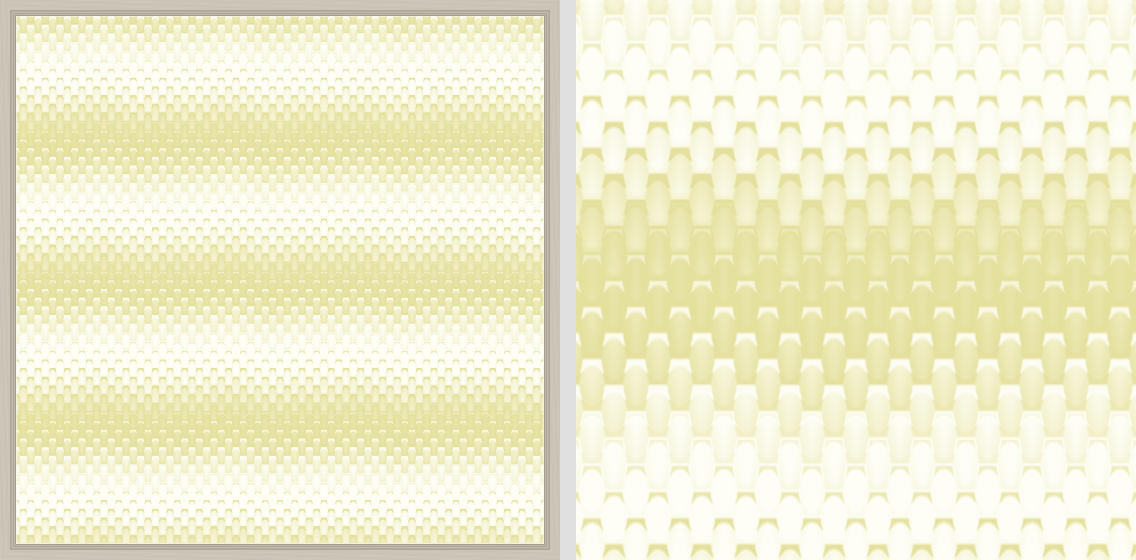
Left, the full canvas; right, a detail of the centre.
Reproduce this pattern procedurally as a Shadertoy shader.

```glsl
// Cream and straw-yellow bands seen through a checkered sheet of upright oval lenses, in a brushed frame.
// Each lens, and each concave gap between four lenses, shifts the height at which the
// smooth band gradient is read; the frame is a set of lines on the distance to the edge.

const float TAU = 6.2831853;

// Depth of yellow at a height: 0 is cream, 1 is straw
float bandTone(float y) {
    return 0.5 + 0.53 * cos(TAU * (y - 0.5) / 0.254);
}

// Offset from the nearest lens centre; lenses sit at cell corners and cell centres
vec2 nearestLens(vec2 grid) {
    vec2 a = fract(grid + 0.5) - 0.5;
    vec2 b = fract(grid) - 0.5;
    vec2 size = vec2(0.31, 0.425);
    return length(a / size) < length(b / size) ? a : b;
}

vec3 lensSheet(vec2 uv) {
    vec2 grid = (uv - 0.0286) / 0.9428 * vec2(36.0, 30.0);
    vec2 lens = nearestLens(grid);
    float gap = smoothstep(0.82, 1.08, length(lens / vec2(0.31, 0.425)));

    // Slow drift from column to column
    float drift = 0.003 * sin(uv.x * 28.0) + 0.002 * sin(uv.x * 53.0 + 1.3);

    // Lenses turn the gradient upside down; gaps read it mostly from below
    float lensShift = 0.008 - 0.06 * lens.y;
    float gapShift = -0.025 + 0.055 * clamp(2.0 * sin(2.0 * TAU * grid.y), -1.0, 1.0);
    float tone = bandTone(uv.y + drift + mix(lensShift, gapShift, gap));

    // Upright sheen along the middle of each lens
    float sheen = exp(-35.0 * lens.x * lens.x) * (1.0 - gap);
    tone = clamp(tone + 0.08 - 0.2 * sheen, 0.0, 1.0);

    vec3 colour = mix(vec3(0.995, 0.995, 0.97), vec3(0.955, 0.945, 0.8), clamp(tone * 2.0, 0.0, 1.0));
    return mix(colour, vec3(0.893, 0.88, 0.62), clamp(tone * 2.0 - 1.0, 0.0, 1.0));
}

// Soft line of the given half width
float line(float d, float centre, float halfWidth, float blur) {
    return 1.0 - smoothstep(halfWidth - blur, halfWidth + blur, abs(d - centre));
}

vec3 frame(vec2 uv, float edge, float blur) {
    // Brushed grain runs along each side
    vec2 side = min(uv, 1.0 - uv);
    vec2 along = side.x < side.y ? uv.yx : uv;
    float grain = sin(along.y * 1450.0 + 2.0 * sin(along.x * 31.0))
                + sin(along.y * 670.0 + along.x * 23.0)
                + 0.6 * sin(along.y * 890.0 - along.x * 47.0);
    vec3 colour = vec3(0.797, 0.773, 0.723) + 0.007 * grain;

    // Three grooves with pale ridges between
    float grooves = line(edge, 0.0196, 0.0011, blur)
                  + line(edge, 0.0237, 0.0009, blur)
                  + line(edge, 0.0275, 0.0013, blur);
    float ridges = line(edge, 0.0217, 0.0008, blur) + line(edge, 0.0256, 0.0007, blur);
    colour += 0.025 * ridges;
    return mix(colour, vec3(0.63, 0.6, 0.54), clamp(grooves, 0.0, 1.0));
}

void mainImage(out vec4 fragColor, in vec2 fragCoord) {
    vec2 uv = fragCoord / iResolution.xy;
    vec2 side = min(uv, 1.0 - uv);
    float edge = min(side.x, side.y);
    float blur = 0.7 / min(iResolution.x, iResolution.y);

    // Pale rim where the sheet meets the frame
    vec3 sheet = mix(lensSheet(uv), vec3(0.99, 0.99, 0.96), 0.6 * line(edge, 0.0295, 0.001, blur));
    float inside = smoothstep(0.0286 - blur, 0.0286 + blur, edge);
    fragColor = vec4(mix(frame(uv, edge, blur), sheet, inside), 1.0);
}
```
